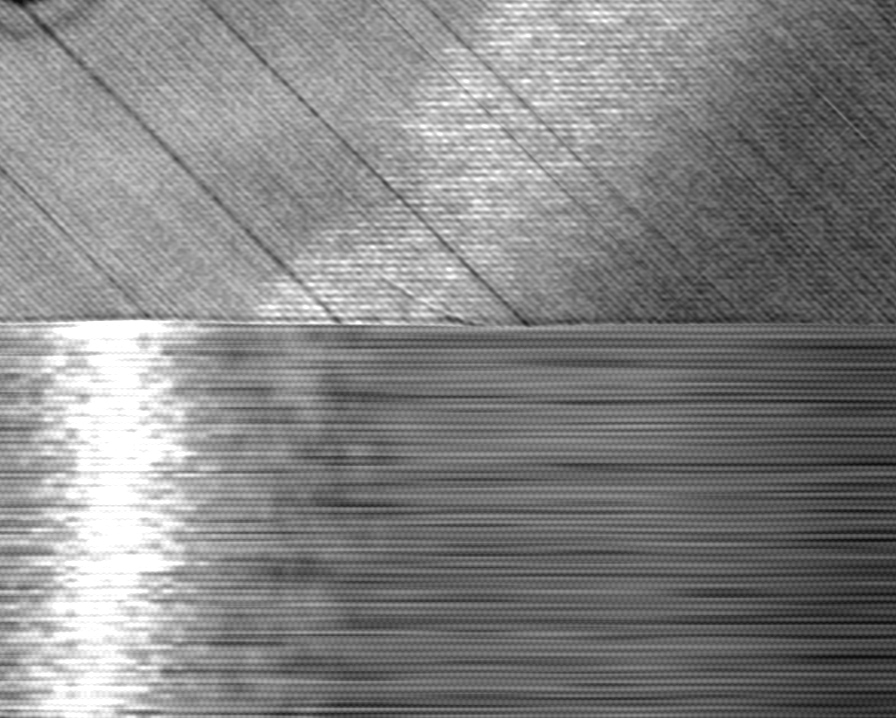
This texture is drawn by a Shadertoy shader. Its source:

```glsl
float hash(vec2 p) {
    vec3 q = fract(vec3(p.xyx) * 0.1031);
    q += dot(q, q.yzx + 33.33);
    return fract((q.x + q.y) * q.z);
}

float noise(vec2 p) {
    vec2 i = floor(p), f = fract(p);
    f = f * f * (3.0 - 2.0 * f);
    float low = mix(hash(i), hash(i + vec2(1, 0)), f.x);
    float high = mix(hash(i + vec2(0, 1)), hash(i + vec2(1, 1)), f.x);
    return mix(low, high, f.y);
}

float fbm(vec2 p) {
    float sum = 0.0, amp = 0.5;
    for (int i = 0; i < 4; i++) {
        sum += amp * noise(p);
        p = p * 2.03 + 17.0;
        amp *= 0.5;
    }
    return sum;
}

float line(float dist, float width) {
    return exp(-dist * dist / (width * width));
}

float wave(float phase) {
    return 0.5 + 0.5 * cos(6.2832 * phase);
}

float seamHeight(float x) {
    return 0.547 + 0.005 * line(x - 0.2, 0.13) - 0.003 * line(x - 0.7, 0.07)
         + 0.003 * (noise(vec2(x * 9.0, 2.0)) - 0.5);
}

// Short stitches on staggered rows, each with its own brightness
float stitches(vec2 p, vec2 size) {
    float row = floor(p.y / size.y);
    float x = p.x / size.x + hash(vec2(row, 5.0));
    float glint = mix(0.3, 1.0, noise(vec2(x * 0.8, row * 1.37)));
    return glint * (1.0 - wave(p.y / size.y)) * (0.6 + 0.4 * wave(x));
}

// Long dark gaps between diagonal threads
float diagonalSeams(vec2 p) {
    float along = p.x - p.y;
    float d = p.x + p.y - 1.0 + 0.004 * (noise(vec2(along * 6.0, 3.0)) - 0.5);
    float broken = 0.35 + 0.65 * noise(vec2(along * 90.0, d * 30.0));
    float gaps = line(d - 0.024, 0.005) + line(d - 0.281, 0.005);
    gaps += 0.8 * line(d - 0.586, 0.004) * smoothstep(0.64, 0.7, p.y);
    gaps += 0.7 * line(d + 0.235, 0.004) + 0.6 * line(d - 0.522, 0.003);
    return gaps * broken;
}

float upperCloth(vec2 p) {
    float fromEdge = p.x - 0.36 - 0.76 * (p.y - 0.56);
    float cloud = fbm(p * 7.0);
    float ragged = fromEdge + 0.16 * (cloud - 0.47) + 0.05 * (noise(p * vec2(35.0, 90.0)) - 0.5);
    float band = smoothstep(-0.03, 0.05, ragged) * (1.0 - smoothstep(0.14, 0.5, ragged));
    float shade = smoothstep(0.2, 0.62, ragged);

    // Broad light and dark areas
    float tone = mix(0.59 + 0.22 * (cloud - 0.47), 0.31, shade);
    tone += 0.13 * band + 0.06 * line(length(p - vec2(0.2, 0.68)), 0.2);
    tone -= 0.05 * line(length(p - vec2(0.43, 0.75)), 0.1);
    tone -= 0.06 * smoothstep(0.85, 1.02, p.y) * (1.0 - smoothstep(0.3, 0.7, p.x));

    // Weave, glints and fine slanted threads
    float d = p.x + p.y;
    tone += (0.1 + 0.3 * band) * (stitches(p, vec2(0.021, 0.0105)) - 0.27);
    tone += 0.07 * (wave(p.y / 0.0105) - 0.5) * (0.4 + shade);
    tone += 0.08 * (wave(d / 0.0125) - 0.5);
    float strand = noise(vec2(d * 150.0, (p.x - p.y) * 3.0));
    tone += 0.09 * (strand - 0.5) * (1.0 - 0.5 * band);
    tone += 0.14 * (noise(p * vec2(160.0, 230.0)) - 0.5);
    tone += 0.16 * band * (noise(p * vec2(48.0, 95.0)) - 0.5);
    tone *= 1.0 - 0.55 * min(diagonalSeams(p), 1.0);

    // Pale scratches in the dark side
    float scratches = line(d - 2.012, 0.003) + 0.7 * line(d - 2.09, 0.003);
    scratches += 0.4 * line(p.x - p.y - 0.36, 0.003);
    tone += 0.2 * scratches * smoothstep(0.4, 0.6, fromEdge) * noise(vec2(p.x * 30.0, 1.0));

    // Loose thread curving into the seam
    float t = clamp((p.x - 0.52) / 0.18, 0.0, 1.0);
    float bend = p.y - (0.626 - 0.078 * sin(1.5708 * t));
    float span = smoothstep(0.51, 0.55, p.x) * (1.0 - smoothstep(0.66, 0.71, p.x));
    tone += span * (0.13 * line(bend, 0.003) - 0.16 * line(bend + 0.006, 0.004));

    // Dark ring in the top corner
    float ring = length((p - vec2(0.03, 1.025)) * vec2(0.7, 1.0));
    tone -= 0.4 * line(ring - 0.022, 0.011) + 0.13 * line(ring - 0.07, 0.012);
    return tone;
}

float lowerCloth(vec2 p) {
    float cloud = fbm(p * vec2(9.0, 13.0));
    float speckle = noise(p * vec2(60.0, 130.0));

    // Bright vertical reflection with a ragged border
    float center = 0.16 - 0.03 * smoothstep(0.3, 0.0, p.y);
    float offset = p.x - center + 0.05 * (cloud - 0.47) + 0.09 * (speckle - 0.5);
    float glow = line(offset, 0.088);
    float tone = mix(0.57, 0.425, smoothstep(0.2, 0.55, p.x));
    tone = mix(tone, 0.26, smoothstep(0.85, 1.27, p.x));
    tone -= 0.06 * smoothstep(0.35, 0.0, p.y);
    tone += 0.5 * glow;
    float shimmer = line(p.x - 0.36 - 0.12 * p.y, 0.13);
    tone += 0.34 * shimmer * (fbm(p * vec2(28.0, 24.0)) - 0.47);

    // Rows of twisted yarn
    float row = p.y / 0.0096 + 0.3 * noise(vec2(p.x * 5.0, p.y * 20.0));
    tone += 0.13 * (0.5 - wave(row));
    tone += 0.05 * (wave(p.x / 0.0085 + 0.5 * floor(row)) - 0.5);

    // Thin streaks of uneven length
    float streak = noise(vec2(p.x * 2.5, p.y * 150.0));
    float fine = noise(vec2(p.x * 9.0 + 40.0, p.y * 260.0));
    tone += 0.12 * (streak - 0.5) + 0.11 * (fine - 0.5);
    float gap = smoothstep(0.55, 0.95, noise(vec2(p.x * 6.0 + 9.0, p.y * 190.0)));
    tone -= 0.15 * gap * (1.0 - 0.3 * glow) * (1.0 - 0.4 * smoothstep(0.5, 1.2, p.x));
    float longGap = line(p.y - 0.195 - 0.003 * noise(vec2(p.x * 8.0, 0.0)), 0.0025);
    tone -= 0.1 * longGap * smoothstep(0.3, 0.55, p.x);
    return tone + 0.02;
}

void mainImage(out vec4 fragColor, in vec2 fragCoord) {
    vec2 p = fragCoord / iResolution.y;
    float above = p.y - seamHeight(p.x);
    float tone = mix(lowerCloth(p), upperCloth(p), smoothstep(-0.002, 0.002, above));

    // Raised seam with a shadow above it
    float fade = 1.0 - 0.6 * smoothstep(0.6, 1.25, p.x);
    tone += fade * (0.16 * line(above, 0.0025) - 0.14 * line(above - 0.007, 0.004));
    tone += 0.08 * fade * line(above + 0.008, 0.007);
    fragColor = vec4(vec3(clamp(tone, 0.06, 1.0)), 1.0);
}
```
